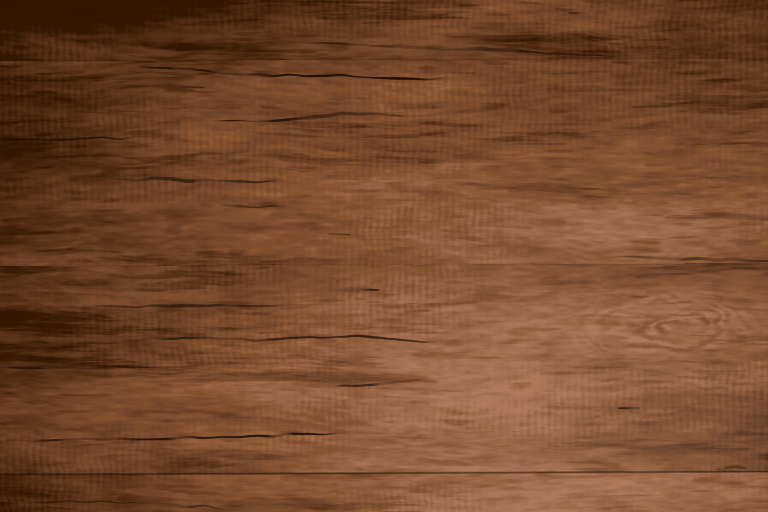
A Shadertoy shader for this texture:

```glsl
// Dark brown wooden planks with streaked grain, saw ripples, cracks and a soft sheen.

const vec3 UMBER  = vec3(0.25, 0.12, 0.02);
const vec3 BROWN  = vec3(0.36, 0.20, 0.09);
const vec3 WALNUT = vec3(0.45, 0.27, 0.16);
const vec3 AMBER  = vec3(0.53, 0.32, 0.17);
const vec3 PALE   = vec3(0.64, 0.44, 0.32);
const vec3 HAZE   = vec3(0.52, 0.35, 0.26);
const vec3 CRACK  = vec3(0.11, 0.06, 0.03);

float hash(vec2 p) {
    vec3 q = fract(vec3(p.xyx) * 0.1031);
    q += dot(q, q.yzx + 33.33);
    return fract((q.x + q.y) * q.z);
}

float noise(vec2 p) {
    vec2 cell = floor(p), f = fract(p);
    f = f * f * (3.0 - 2.0 * f);
    float low = mix(hash(cell), hash(cell + vec2(1, 0)), f.x);
    float high = mix(hash(cell + vec2(0, 1)), hash(cell + vec2(1, 1)), f.x);
    return mix(low, high, f.y);
}

// Layered noise; a higher roughness keeps more fine detail.
float fbm(vec2 p, float roughness) {
    float sum = 0.0, total = 0.0, weight = 1.0;
    for (int i = 0; i < 5; i++) {
        sum += weight * noise(p);
        total += weight;
        p = p * 2.03 + vec2(17.3, 9.1);
        weight *= roughness;
    }
    return sum / total;
}

// Tone is the red level of the wood; the ramp supplies its hue.
vec3 woodRamp(float tone) {
    vec3 c = mix(UMBER, BROWN, clamp((tone - 0.25) / 0.11, -0.4, 1.0));
    c = mix(c, WALNUT, clamp((tone - 0.36) / 0.09, 0.0, 1.0));
    c = mix(c, AMBER, clamp((tone - 0.45) / 0.08, 0.0, 1.0));
    return mix(c, PALE, clamp((tone - 0.53) / 0.11, 0.0, 1.3));
}

// Wide bands, rough streaks, dark flecks and gritty fibres along x.
float grain(vec2 p, float plank) {
    p.x += plank * 7.3;
    p.y += 0.03 * (noise(p * vec2(2.2, 5.0)) - 0.5);
    p.y += 0.007 * (noise(p * vec2(9.0, 16.0)) - 0.5);
    float broad = fbm(p * vec2(1.0, 6.0), 0.5) - 0.5;
    float streak = fbm(p * vec2(4.0, 24.0) + 31.0, 0.8) - 0.5;
    float fibre = noise(p * vec2(28.0, 160.0)) - 0.5;
    float grit = noise(p * vec2(75.0, 190.0) + 5.0) - 0.5;
    float dark = smoothstep(0.57, 0.72, fbm(p * vec2(3.0, 38.0) + 73.0, 0.65));
    float fleck = smoothstep(0.68, 0.9, noise(p * vec2(16.0, 120.0) + 12.0));
    return 0.34 * broad + 0.24 * streak + 0.06 * fibre + 0.04 * grit
         - 0.10 * dark - 0.06 * fleck;
}

// Fine uneven upright ripples left by the saw, in patches.
float sawMarks(vec2 p) {
    float patches = smoothstep(0.36, 0.62, fbm(p * vec2(2.5, 9.0) + 51.0, 0.5));
    float bend = 4.0 * noise(p * vec2(7.0, 18.0)) + 2.0 * noise(p * vec2(20.0, 62.0));
    float broken = noise(p * vec2(42.0, 85.0));
    return patches * broken * sin(p.x * 470.0 + bend);
}

// Warped oval rings around a centre, broken into short arcs.
float swirl(vec2 p, vec2 centre, vec2 size) {
    vec2 q = (p - centre) / size;
    float r = length(q) + 0.9 * (fbm(p * vec2(11.0, 24.0), 0.5) - 0.5);
    float arcs = smoothstep(0.2, 0.65, noise(p * vec2(24.0, 50.0)));
    return arcs * sin(r * 24.0) * exp(-1.2 * dot(q, q));
}

// Hair-thin split that tapers, wanders and fades in places.
float crack(vec2 p, vec2 centre, float reach, float slope, float seed, float px) {
    float along = (p.x - centre.x) / reach;
    float course = slope * (p.x - centre.x)
                 + 0.012 * (noise(vec2(p.x * 6.0, seed)) - 0.5)
                 + 0.005 * (noise(vec2(p.x * 30.0, seed)) - 0.5);
    float taper = max(1.0 - along * along, 0.0);
    float width = 0.0026 * taper * noise(vec2(p.x * 14.0, seed + 5.0));
    float d = abs(p.y - centre.y - course);
    float line = 1.0 - smoothstep(width, width + 0.0012 + 0.7 * px, d);
    float strength = 0.4 + 0.6 * smoothstep(0.15, 0.5, noise(vec2(p.x * 20.0, seed + 8.0)));
    return line * strength * smoothstep(0.0, 0.4, taper);
}

float allCracks(vec2 p, float px) {
    const float COUNT = 19.0;
    float mask = 0.0;
    for (float i = 0.0; i < COUNT; i++) {
        float a = hash(vec2(i, 3.7)), b = hash(vec2(i, 11.9)), c = hash(vec2(i, 27.1));
        vec2 centre = vec2(a * 1.5, (i + 0.2 + 0.6 * b) / COUNT);
        float reach = mix(0.02, 0.36, c * c);
        float depth = mix(0.45, 1.0, hash(vec2(i, 41.3)));
        mask = max(mask, depth * crack(p, centre, reach, 0.08 * (b - 0.5), i * 9.0, px));
    }
    return mask;
}

// Soft dark joint between two planks.
float seam(float y, float level, float px) {
    return 1.0 - smoothstep(0.0, 0.0015 + px, abs(y - level));
}

void mainImage(out vec4 fragColor, in vec2 fragCoord) {
    float px = 1.0 / iResolution.y;
    vec2 p = fragCoord * px;
    float y = p.y - 0.004 * p.x;

    // Planks
    float plank = step(0.073, y) + step(0.48, y) + step(0.88, y);
    float joints = 0.55 * seam(y, 0.073, px) + 0.1 * seam(y, 0.48, px) + 0.12 * seam(y, 0.88, px);

    // Light: dim edges and a hazy glow at the lower right
    vec2 away = (p - vec2(0.92, 0.36)) * vec2(0.85, 1.0);
    vec2 glowAway = (p - vec2(1.22, 0.2)) * vec2(1.7, 2.5);
    float glow = exp(-dot(glowAway, glowAway));
    float tone = 0.527 - 0.29 * dot(away, away) + 0.08 * glow;
    tone += 0.03 * (1.0 - step(0.073, y)) - 0.02 * step(0.48, y);

    // Wood
    tone += grain(p, plank) + 0.034 * sawMarks(p);
    tone += 0.09 * swirl(p, vec2(1.3, 0.36), vec2(0.14, 0.06));
    vec3 color = woodRamp(tone);
    color = mix(color, HAZE * (tone / 0.52), 0.08 + 0.5 * glow);

    // Joints and cracks
    color = mix(color, CRACK, joints);
    color = mix(color, CRACK, allCracks(p, px));
    fragColor = vec4(clamp(color, 0.0, 1.0), 1.0);
}
```
